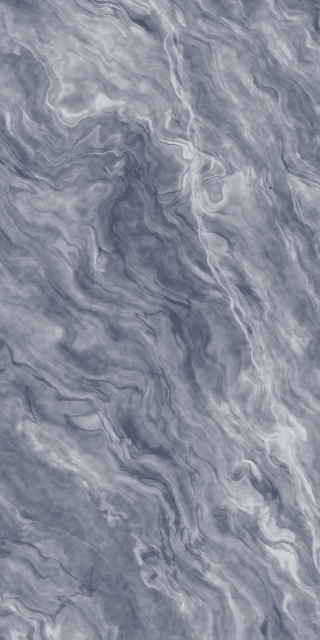
A Shadertoy shader for this texture:

```glsl
vec3 hash3(vec2 cell) {
    vec3 h = fract(cell.xyx * vec3(0.1031, 0.1030, 0.0973));
    h += dot(h, h.yxz + 33.33);
    return fract((h.xxy + h.yzz) * h.zyx);
}

// Smooth cellular noise: jittered points blend their random values
float cellNoise(vec2 p) {
    vec2 base = floor(p), local = fract(p);
    float total = 0.0, weights = 0.0001;
    for (int j = -1; j <= 1; j++)
    for (int i = -1; i <= 1; i++) {
        vec2 cell = vec2(i, j);
        vec3 rnd = hash3(base + cell + 200.0);
        vec2 gap = cell + 0.15 + 0.7 * rnd.xy - local;
        float w = max(0.0, 1.0 - dot(gap, gap));
        w *= w * w;
        total += w * (rnd.z - 0.5);
        weights += w;
    }
    return total / weights;
}

float fbm(vec2 p, int octaves) {
    float sum = 0.0, amp = 1.0;
    for (int i = 0; i < octaves; i++) {
        sum += amp * cellNoise(p);
        p = mat2(1.96, 0.28, -0.28, 1.96) * p + 17.3;
        amp *= 0.55;
    }
    return sum;
}

float line(float d, float width) {
    return 1.0 - smoothstep(width * 0.25, width, abs(d));
}

float blob(vec2 p, vec2 center, vec2 radius) {
    vec2 q = (p - center) / radius;
    return exp(-dot(q, q));
}

float band(float d, float lo, float hi, float soft) {
    return smoothstep(lo - soft, lo + soft, d) * (1.0 - smoothstep(hi - soft, hi + soft, d));
}

// Signed horizontal offset from a slanted vein
float veinOffset(vec2 p, float top, float slope) {
    return p.x - top - slope * (2.0 - p.y);
}

// Several wandering threads that split and rejoin
float strands(float d, float y, float spread, float width, float seed) {
    float sum = 0.0;
    for (int i = 0; i < 3; i++) {
        float k = float(i);
        float drift = (k - 1.0) * 0.5 + 1.8 * fbm(vec2(y * 7.0, seed + k * 9.0), 3);
        float thick = width * (0.9 + 1.2 * cellNoise(vec2(y * 16.0, seed + k * 5.0)));
        sum = max(sum, line(d - spread * drift, thick) * (1.0 - 0.2 * k));
    }
    return sum;
}

vec3 stoneColor(float t) {
    const vec3 slate = vec3(0.30, 0.333, 0.409);
    const vec3 frost = vec3(0.80, 0.808, 0.832);
    return mix(slate, frost, clamp(t, 0.02, 1.0));
}

void mainImage(out vec4 fragColor, in vec2 fragCoord) {
    vec2 p = fragCoord / iResolution.y * 2.0;

    // Curved flow coordinates, stirred more strongly near the upper centre
    float swirl = blob(p, vec2(0.40, 1.48), vec2(0.26, 0.22));
    vec2 stir = vec2(fbm(p * 3.5, 3), fbm(p * 3.5 + 40.0, 3));
    vec2 ripple = vec2(fbm(p * 13.0 + 8.0, 2), fbm(p * 13.0 + 60.0, 2));
    vec2 q = p + stir * (0.09 + 0.16 * swirl) + ripple * (0.018 + 0.03 * swirl);
    float along = 0.6 * q.x - 0.8 * q.y;
    float across = 0.62 * (q.y + 0.9 * q.x + 0.35 * q.x * q.x);
    vec2 flow = vec2(along, across);

    // Vein positions
    float wobble = 0.016 * fbm(p * 9.0 + 3.0, 3) + 0.007 * cellNoise(p * 45.0);
    float dip = (p.y - 1.3) / 0.22;
    float mainVein = veinOffset(p, 0.50, 0.29) + 0.08 * exp(-dip * dip) + wobble;
    float sideVein = veinOffset(p, 0.60, 0.41) + wobble;
    float rightVein = veinOffset(p, 0.69, 0.40) + 1.4 * wobble;
    float lowVein = veinOffset(p, -0.95, 0.80) + 3.0 * wobble + 0.1 * stir.x;

    // Smooth dark slabs
    float slab = band(lowVein, -0.27, -0.035, 0.02) * (1.0 - smoothstep(0.65, 0.85, p.y));
    slab = max(slab, 0.8 * band(rightVein, -0.065, -0.012, 0.01) * band(p.y, 1.0, 1.6, 0.1));
    float rough = 1.0 - 0.6 * slab;

    // Layered streaks and grain
    float patches = fbm(flow * vec2(2.5, 6.0) + 5.0, 3);
    float streaks = fbm(flow * vec2(3.5, 17.0) + 21.0, 4);
    float fibres = fbm(flow * vec2(11.0, 48.0) + 50.0, 3);
    float grain = fbm(p * 65.0, 2);
    float tone = 0.43 + rough * (0.24 * patches + 0.33 * streaks + 0.27 * fibres) + 0.13 * grain;

    // Broad light and dark areas
    tone += 0.16 * blob(p, vec2(0.84, 0.36), vec2(0.25, 0.22));
    tone += 0.10 * blob(p, vec2(0.77, 1.50), vec2(0.12, 0.22));
    tone += 0.20 * blob(p, vec2(0.19, 0.06), vec2(0.10, 0.10));
    tone += 0.12 * blob(p, vec2(0.08, 1.68), vec2(0.16, 0.12));
    tone -= 0.12 * blob(p, vec2(0.48, 1.25), vec2(0.18, 0.25));
    tone -= 0.13 * slab;

    // Pale flakes, bright threads and dark crevices along the flow
    float flakes = smoothstep(0.12, 0.42, fbm(flow * vec2(10.0, 24.0) + 80.0, 4));
    float lightGate = smoothstep(-0.05, 0.25, fbm(flow * vec2(3.0, 8.0) + 33.0, 2));
    float darkGate = smoothstep(0.0, 0.28, fbm(flow * vec2(4.0, 7.0) + 70.0, 2) + 0.15 * swirl);
    float threads = line(fbm(flow * vec2(2.2, 15.0) + 91.0, 3), 0.07);
    float crevices = line(fbm(flow * vec2(4.0, 12.0) + 12.0, 4), 0.10);
    tone += rough * (0.22 * flakes * (0.4 + lightGate) + 0.24 * threads * lightGate);
    tone -= rough * 0.26 * crevices * darkGate;

    // White veins with a frosted halo
    float broken = smoothstep(-0.35, 0.15, fbm(p * 22.0 + 15.0, 3));
    float veins = 0.85 * strands(mainVein, p.y, 0.022, 0.011, 2.0);
    veins = max(veins, 0.5 * line(mainVein, 0.036) * broken);
    veins = max(veins, 0.6 * broken * strands(sideVein, p.y, 0.013, 0.007, 31.0) * smoothstep(0.95, 1.1, p.y));
    veins = max(veins, 0.65 * broken * strands(rightVein, p.y, 0.018, 0.007, 62.0) * band(p.y, 1.15, 1.78, 0.05));
    veins = max(veins, 0.7 * broken * strands(lowVein, p.y, 0.035, 0.016, 93.0) * band(p.y, 0.12, 0.85, 0.06));
    tone = mix(tone, 0.90 + 0.2 * fibres + 0.15 * grain, veins);

    fragColor = vec4(stoneColor(tone), 1.0);
}
```
